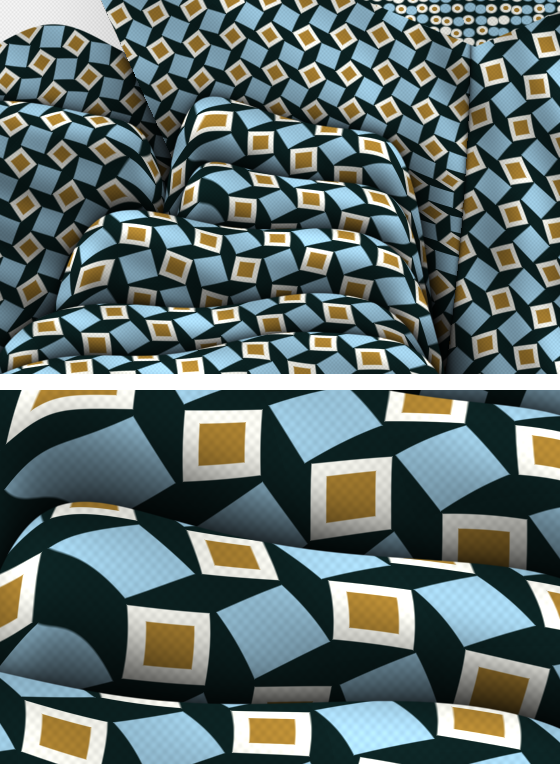
Top: the whole. Bottom: its middle third, enlarged.
Give the GLSL for this texture, as a Shadertoy shader.

```glsl
// Draped printed cloth: a checkerboard of twisted squares, plain blue ones
// alternating with white ones that hold an ochre core, on dark green.
// Overlapping dome-shaped folds bend and shade the print, back to front.

#define CELL 0.094        // tile pitch on the near folds
#define FAR_CELL 0.070    // tile pitch on the far cloth
#define TWIST 0.27        // turn of the squares, radians
#define WHITE_HALF 0.375  // half sides, in tiles
#define OCHRE_HALF 0.225
#define BLUE_HALF 0.395
#define BULGE 0.055       // print squeezed into a fold's rim
#define RIM 0.032         // depth of that rim
#define SHADOW 0.68       // strength of shadows between folds
#define KNOT 0.031        // pitch of the smocked band

const vec3 GREEN = vec3(0.045, 0.125, 0.125);
const vec3 BLUE  = vec3(0.60, 0.77, 0.86);
const vec3 WHITE = vec3(0.97, 0.97, 0.94);
const vec3 OCHRE = vec3(0.66, 0.50, 0.19);

// Each fold: centre x, crest height, slope, half width
const int FOLD_COUNT = 6;
const vec4 FOLDS[FOLD_COUNT] = vec4[FOLD_COUNT](
    vec4(0.13, 0.71, -0.08, 0.32), vec4(0.79, 0.69, -0.22, 0.34),
    vec4(0.80, 0.53, -0.20, 0.34), vec4(0.66, 0.40, -0.10, 0.51),
    vec4(0.55, 0.19,  0.05, 0.62), vec4(0.50, 0.07,  0.11, 0.72));

float hash(vec2 p) {
    return fract(sin(dot(p, vec2(127.1, 311.7))) * 4375.85);
}

mat2 turn(float a) {
    float c = cos(a), s = sin(a);
    return mat2(c, s, -s, c);
}

float squareMask(vec2 q, float halfSide, float aa) {
    return 1.0 - smoothstep(-aa, aa, max(abs(q.x), abs(q.y)) - halfSide);
}

// Flat print, one unit per tile
vec3 printedCloth(vec2 uv, float aa) {
    vec2 id = floor(uv);
    float odd = mod(id.x + id.y, 2.0);
    float vary = hash(id) - 0.5;
    vec2 q = turn((odd * 2.0 - 1.0) * TWIST + 0.12 * vary) * (fract(uv) - 0.5);
    float size = 0.03 * vary;
    vec3 framed = mix(GREEN, WHITE, squareMask(q, WHITE_HALF + size, aa));
    framed = mix(framed, OCHRE, squareMask(q, OCHRE_HALF + size, aa));
    vec3 plain = mix(GREEN, BLUE, squareMask(q, BLUE_HALF + size, aa));
    return mix(plain, framed, odd) * (1.0 + 0.08 * vary);
}

// Slow layered waves that make the print wander
vec2 wander(vec2 p, float seed) {
    return 0.014 * sin(p.yx * vec2(9.0, 7.0) + seed * 2.3)
         + 0.006 * sin(p.yx * vec2(21.0, 17.0) + seed);
}

// Gathered knots: nearest jittered cell, coloured from the print
vec3 smocking(vec2 p) {
    vec2 q = p / KNOT, base = floor(q);
    float nearest = 9.0;
    vec2 owner = base;
    for (int y = -1; y <= 1; y++)
    for (int x = -1; x <= 1; x++) {
        vec2 id = base + vec2(x, y);
        vec2 jitter = 0.3 * vec2(hash(id), hash(id + 7.3)) + 0.35;
        float d = length((q - id - jitter) * vec2(1.0, 1.25));
        if (d < nearest) { nearest = d; owner = id; }
    }
    float pick = hash(owner + 3.1);
    vec3 yarn = pick < 0.45 ? BLUE : WHITE;
    if (pick > 0.55) yarn = mix(OCHRE, WHITE, smoothstep(0.15, 0.3, nearest));
    return mix(yarn, GREEN, smoothstep(0.38, 0.62, nearest));
}

// Far cloth, with the seamed panel on the right
vec3 farCloth(vec2 p, float px) {
    float drop = 1.0 - p.y;
    float seam = p.x - 1.26 + 0.07 * drop * drop;
    float panel = step(0.0, seam);
    float sleeve = p.x - 0.27 - 0.45 * drop;
    float back = step(sleeve, 0.0);
    float cell = mix(FAR_CELL, CELL * 0.9, max(panel, smoothstep(0.4, 0.8, drop)));
    vec2 uv = turn(0.72 + 0.25 * panel - 0.3 * back) * (p + wander(p, panel + back));
    vec3 col = printedCloth(uv / cell + panel * 0.4, px / cell);
    float pleat = sin(p.x * 34.0 + p.y * 9.0 + sin(p.y * 8.0));
    col *= 0.94 + 0.13 * pleat * smoothstep(0.9, 1.2, p.x);
    col *= 1.0 + 0.10 * sin(p.x * 13.0 + p.y * 18.0);
    col *= 1.0 - back * SHADOW * exp(sleeve / 0.035);
    col *= 1.0 - 0.6 * exp(-abs(seam) / 0.006);

    float bandEdge = 0.875 + 0.42 * abs(p.x - 1.27);
    col = mix(col, smocking(p), smoothstep(-px, px, p.y - bandEdge));

    // Bare backdrop in the upper left corner
    float hem = p.y - 0.885 - 0.05 * sin(p.x * 11.0);
    return mix(col, vec3(0.99), smoothstep(-px, px, min(hem, -sleeve)));
}

void mainImage(out vec4 fragColor, in vec2 fragCoord) {
    vec2 p = fragCoord / iResolution.y;
    float px = 1.0 / iResolution.y;
    vec3 col = farCloth(p, px);

    for (int i = 0; i < FOLD_COUNT; i++) {
        vec4 f = FOLDS[i];
        float seed = float(i) + 1.0;
        float x = p.x - f.x, u = x / f.w, u2 = u * u, u6 = u2 * u2 * u2;
        float crest = f.y + f.z * x - 0.25 * u6 * u2 + 0.012 * sin(p.x * 11.0 + seed);
        float slope = f.z - 2.0 * u6 * u / f.w;
        float len = sqrt(1.0 + slope * slope);
        float depth = (crest - p.y) / len;
        float inside = max(depth, 0.0);

        // Wrap the print over the rim
        float rim = exp(-inside / RIM);
        vec2 uv = p - vec2(-slope, 1.0) / len * BULGE * (1.0 - rim);
        uv = turn(i == 0 ? 0.75 : 0.12 * sin(seed * 2.0) - 0.2) * (uv + wander(uv, seed));
        float cell = i == 0 ? CELL * 0.87 : CELL;
        vec3 cloth = printedCloth(uv / cell + seed * 0.37, px * (1.0 + rim) / cell);

        // Bright crest, dim hollow, soft creases
        float ridge = (inside - 0.035) / 0.065;
        cloth *= 0.70 + 0.36 * exp(-ridge * ridge)
               + 0.10 * sin(p.y * 42.0 + p.x * 12.0 + 2.0 * sin(p.x * 5.0 + seed));
        col *= 1.0 - SHADOW * exp(-max(-depth, 0.0) / 0.028);
        col = mix(col, cloth, smoothstep(-px, px, depth));
    }

    // Fine weave
    col *= 1.0 + 0.04 * sin(p.x * 610.0) * sin(p.y * 570.0);
    fragColor = vec4(clamp(col, 0.0, 1.0), 1.0);
}
```
